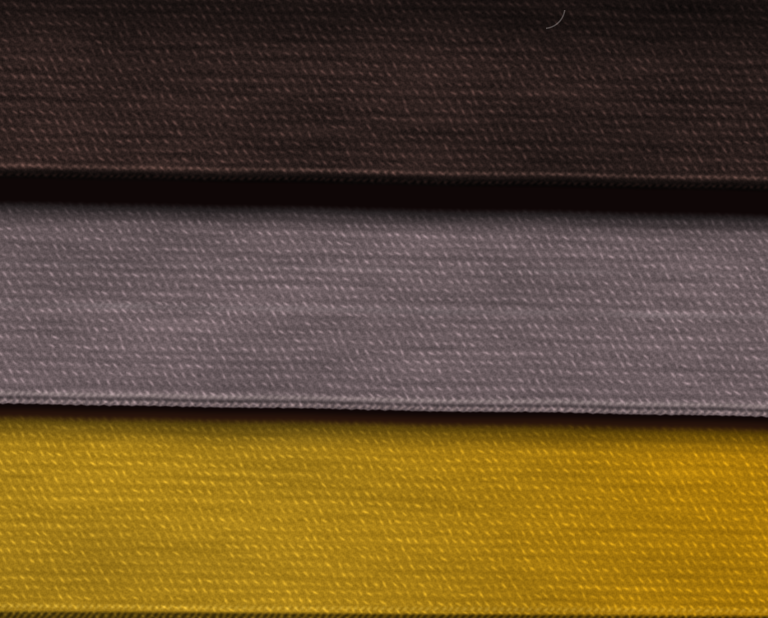
Give the GLSL for this texture, as a Shadertoy shader.

```glsl
// Three overlapping folds of knitted cloth: dark brown, mauve grey and mustard.
// Each fold is a band in sheared coordinates, shaded by slanted stitches on a
// staggered grid, gradient-noise streaks, raised hems and soft cast shadows.

#define SLOPE 0.017
#define STITCH vec2(0.0150, 0.0145)
#define BROWN_HEM 0.288
#define GREY_TOP 0.326
#define GREY_HEM 0.653
#define GOLD_TOP 0.671
#define BROWN vec3(0.200, 0.143, 0.132)
#define GREY vec3(0.438, 0.378, 0.390)
#define GOLD vec3(0.675, 0.520, 0.110)
#define SHADOW vec3(0.055, 0.022, 0.022)

float hash(vec2 p) {
    vec3 q = fract(vec3(p.xyx) * 0.1031);
    q += dot(q, q.yzx + 33.33);
    return fract((q.x + q.y) * q.z);
}

vec2 gradient(vec2 cell) {
    float angle = 6.2832 * hash(cell);
    return vec2(cos(angle), sin(angle));
}

// Gradient noise, roughly -0.7 to 0.7
float noise(vec2 p) {
    vec2 i = floor(p), f = fract(p);
    vec2 u = f * f * f * (f * (f * 6.0 - 15.0) + 10.0);
    vec2 e = vec2(0.0, 1.0);
    float low = mix(dot(gradient(i), f), dot(gradient(i + e.yx), f - e.yx), u.x);
    float high = mix(dot(gradient(i + e.xy), f - e.xy), dot(gradient(i + 1.0), f - 1.0), u.x);
    return mix(low, high, u.y);
}

// Soft horizontal line of given half width
float ridge(float v, float center, float width) {
    float t = (v - center) / width;
    return exp(-t * t);
}

// Slanted yarn loops with uneven size and brightness, centred near zero
float stitches(vec2 p) {
    p += 0.0035 * vec2(noise(p * 24.0), noise(p * 24.0 + 40.0));
    vec2 grid = p / STITCH;
    float light = 0.0;
    for (int k = -1; k <= 1; k++) {
        float row = floor(grid.y) + float(k);
        float x = grid.x + 0.5 * mod(row, 2.0);
        vec2 cell = vec2(floor(x), row) + 100.0;
        vec2 q = vec2(fract(x), grid.y - row) - 0.5;
        q.x += 0.25 * (hash(cell + 7.3) - 0.5);
        float tilt = 0.72 + 0.7 * (hash(cell + 19.1) - 0.5);
        float c = cos(tilt), s = sin(tilt);
        vec2 yarn = vec2(c * q.x + s * q.y, c * q.y - s * q.x);
        float loop = exp(-yarn.x * yarn.x * 7.0 - yarn.y * yarn.y * 42.0);
        light += loop * (0.5 + 0.9 * hash(cell));
    }
    return light - 0.34;
}

// Weave, fuzzy fibres and long streaks combined
float cloth(vec2 p) {
    float fuzz = noise(p * vec2(150.0, 190.0)) + 0.7 * noise(p * 310.0 + 9.0);
    float streak = noise(p * vec2(5.0, 85.0) + 3.0) + 0.6 * noise(p * vec2(14.0, 130.0));
    return 0.62 * stitches(p) + 0.24 * fuzz + 0.23 * streak;
}

// Fine diagonal twist of a hem cord
float twist(vec2 p) {
    return 0.5 + 0.5 * sin(6.2832 * (p.x * 85.0 + p.y * 60.0) + 3.0 * noise(p * 30.0));
}

void mainImage(out vec4 fragColor, in vec2 fragCoord) {
    float pixel = 1.0 / iResolution.y;
    float x = fragCoord.x * pixel;
    float depth = 1.0 - fragCoord.y * pixel;
    float across = fragCoord.x / iResolution.x;
    float v = depth - SLOPE * x + 0.0025 * noise(vec2(x * 5.0, 2.0));
    vec2 p = vec2(x, v);
    float weave = cloth(p);
    float cord = twist(p);
    float fray = 0.002 * noise(vec2(x * 110.0, 4.0));

    // Brown fold: dim top, warmer left, faint doubled hem
    float brownLight = mix(0.62, 1.0, smoothstep(0.0, 0.10, v));
    brownLight *= 1.08 - 0.20 * across + 0.25 * noise(p * vec2(4.0, 6.0));
    brownLight *= 1.0 - 0.82 * smoothstep(0.266, 0.284, v);
    vec3 brown = BROWN * brownLight * (1.0 + 1.05 * weave);
    brown += vec3(0.12, 0.09, 0.08) * ridge(v, 0.267, 0.0035) * (0.4 + 0.6 * cord);
    brown += vec3(0.06, 0.035, 0.03) * ridge(v, 0.282, 0.003) * cord;

    // Grey fold: shaded upper edge, pale central streaks, twisted hem
    float greyLight = mix(0.32, 1.0, smoothstep(GREY_TOP - 0.004, GREY_TOP + 0.046, v));
    greyLight *= 0.97 + 0.09 * ridge(v, 0.52, 0.09) + 0.12 * noise(p * vec2(3.0, 9.0));
    vec3 grey = GREY * greyLight * (1.0 + 0.58 * weave);
    float broken = 0.55 + 0.9 * noise(vec2(x * 8.0, 11.0));
    grey += 0.12 * ridge(v, 0.492, 0.005) * broken * (0.5 + 0.5 * cord);
    grey += 0.07 * ridge(v, 0.425, 0.004) * max(0.0, noise(vec2(x * 6.0, 21.0)) + 0.3);
    grey *= 1.0 - 0.28 * ridge(v, 0.643, 0.003);
    grey += vec3(0.18, 0.17, 0.16) * ridge(v, 0.636, 0.0038) * (0.45 + 0.55 * cord);
    grey += vec3(0.14, 0.12, 0.11) * ridge(v, 0.6485, 0.0035) * cord;

    // Gold fold: richer at right, shaded beneath the grey hem
    vec3 gold = mix(GOLD, vec3(0.68, 0.49, 0.045), smoothstep(0.3, 1.0, across));
    gold *= mix(0.50, 1.0, smoothstep(GOLD_TOP, GOLD_TOP + 0.055, v));
    gold *= 1.01 + 0.11 * noise(p * vec2(3.0, 8.0));
    gold *= 1.0 + vec3(0.40, 0.43, 0.75) * weave;
    float lowerHem = depth - 0.006 * x;
    gold += vec3(0.10, 0.10, 0.08) * ridge(lowerHem, 0.981, 0.004) * cord;
    gold *= 1.0 - 0.65 * smoothstep(0.986, 0.993, lowerHem) * (1.0 - 0.35 * cord);

    // Layer the folds over the deep shadow gaps
    float soft = max(pixel, 0.002);
    vec3 color = mix(brown, SHADOW, smoothstep(BROWN_HEM - 0.004, BROWN_HEM + 0.004, v));
    color = mix(color, grey, smoothstep(GREY_TOP - 0.004, GREY_TOP + 0.009, v + fray));
    vec3 gap = SHADOW + vec3(0.10, 0.055, 0.02) * smoothstep(GREY_HEM, GOLD_TOP, v);
    color = mix(color, gap, smoothstep(GREY_HEM - soft, GREY_HEM + soft, v + fray));
    color = mix(color, gold, smoothstep(GOLD_TOP - 0.003, GOLD_TOP + 0.012, v + fray));

    // One loose fibre near the top
    vec2 q = vec2(x, depth) - vec2(0.880, 0.012);
    float arc = step(0.004, q.x) * step(0.004, q.y);
    color += 0.22 * arc * (1.0 - smoothstep(0.0, 1.5 * pixel, abs(length(q) - 0.034)));

    fragColor = vec4(clamp(color, 0.0, 1.0), 1.0);
}
```
